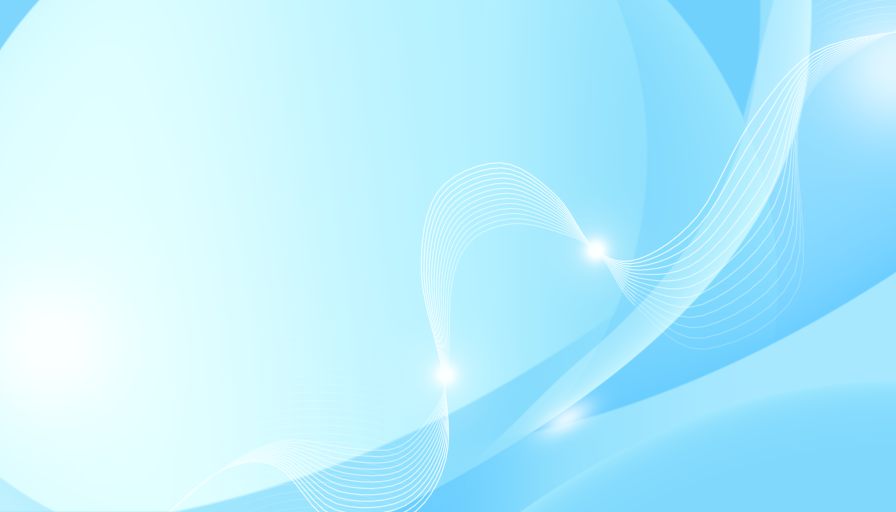
This background is drawn by a Shadertoy shader. Its source:

```glsl
const int KNOTS = 17;
const float STRANDS = 13.0;

// Outer and inner border of the woven strand bundle
const vec2 OUTER[KNOTS] = vec2[KNOTS](
    vec2(.32, -.01), vec2(.43, .08), vec2(.54, .09), vec2(.65, -.02), vec2(.795, -.01),
    vec2(.87, .10), vec2(.866, .262), vec2(.823, .466), vec2(.855, .625), vec2(.977, .682),
    vec2(1.086, .618), vec2(1.164, .511), vec2(1.25, .495), vec2(1.364, .58),
    vec2(1.466, .761), vec2(1.59, .898), vec2(1.77, .941));
const vec2 INNER[KNOTS] = vec2[KNOTS](
    vec2(.32, -.01), vec2(.443, .09), vec2(.557, .14), vec2(.68, .125), vec2(.773, .125),
    vec2(.836, .18), vec2(.873, .262), vec2(.882, .443), vec2(.92, .53), vec2(1.0, .563),
    vec2(1.09, .547), vec2(1.168, .507), vec2(1.239, .405), vec2(1.375, .318),
    vec2(1.56, .44), vec2(1.568, .795), vec2(1.77, .955));

vec2 knot(int i, float t) {
    i = clamp(i, 0, KNOTS - 1);
    return mix(OUTER[i], INNER[i], t);
}

vec2 spline(vec2 a, vec2 b, vec2 c, vec2 d, float s) {
    return b + .5 * s * (c - a + s * (2.0 * a - 5.0 * b + 4.0 * c - d
         + s * (3.0 * (b - c) + d - a)));
}

float segmentDistance(vec2 p, vec2 a, vec2 b) {
    vec2 ab = b - a;
    return length(p - a - ab * clamp(dot(p - a, ab) / max(dot(ab, ab), 1e-6), 0.0, 1.0));
}

float stroke(float d, float halfWidth, float pixel) {
    return clamp((halfWidth - d) / pixel + .5, 0.0, 1.0);
}

float side(float d, float softness) {
    return smoothstep(-softness, softness, d);
}

float glow(vec2 p, vec2 center, float radius) {
    vec2 q = (p - center) / radius;
    return exp(-dot(q, q));
}

float strands(vec2 p, float pixel) {
    float ink = 0.0;
    for (int k = 0; k < KNOTS - 1; k++) {
        // Skip spans far from this point
        vec2 low = min(min(OUTER[k], OUTER[k + 1]), min(INNER[k], INNER[k + 1])) - .06;
        vec2 high = max(max(OUTER[k], OUTER[k + 1]), max(INNER[k], INNER[k + 1])) + .06;
        if (any(lessThan(p, low)) || any(greaterThan(p, high))) continue;
        for (float i = 0.0; i < STRANDS; i++) {
            float t = i / (STRANDS - 1.0);
            vec2 a = knot(k - 1, t), b = knot(k, t), c = knot(k + 1, t), d = knot(k + 2, t);
            vec2 start = b;
            float nearest = 1.0;
            for (float s = 1.0; s <= 6.0; s++) {
                vec2 end = spline(a, b, c, d, s / 6.0);
                nearest = min(nearest, segmentDistance(p, start, end));
                start = end;
            }
            float fade = mix(.8, k > 11 ? .2 : .45, t);
            ink = max(ink, fade * stroke(nearest, .0012, pixel));
        }
    }
    return ink;
}

float rings(vec2 p, vec2 center, float spacing, float pixel) {
    float d = abs(fract(length(p - center) / spacing) - .5) * spacing;
    return stroke(d, .0008, pixel);
}

void mainImage(out vec4 fragColor, in vec2 fragCoord) {
    vec2 p = fragCoord / iResolution.xy * vec2(1.75, 1.0);
    float pixel = 1.0 / iResolution.y;
    float soft = max(pixel, .003);
    vec3 ice = vec3(.88, 1.0, 1.0), aqua = vec3(.71, .945, 1.0);
    vec3 sky = vec3(.56, .88, .99), azure = vec3(.42, .81, .99);

    // Horizontal wash
    vec3 col = mix(ice, aqua, smoothstep(.2, 1.0, p.x + .12 * (p.y - .5)));
    col = mix(col, sky, smoothstep(.85, 1.3, p.x));

    // Tall curved sheets
    float band = p.x - .925 - .08 * (p.y - .5) * (p.y - .5);
    col = mix(col, aqua, .35 * side(band, .008) * exp(-max(band, 0.0) * 14.0));
    float inner = length(p - vec2(.474, .70)) - .79;
    col = mix(col, azure, .4 * side(inner, soft) * exp(-max(inner, 0.0) * 5.0));
    float outer = length(p - vec2(.69, .44)) - .83;
    float outside = side(outer, soft);
    col = mix(col, azure, .85 * outside);
    col = mix(col, aqua, .4 * (1.0 - outside) * exp(min(outer, 0.0) * 12.0));

    // Right-hand sheet and ribbon
    float ribbonRight = p.x - 1.585 + .82 * pow(max(1.0 - p.y, 0.0), 2.4);
    float ribbonLeft = ribbonRight + .1 * smoothstep(0.0, .3, p.y);
    float ray = p.x - 1.511 + .26 * (1.0 - p.y);
    col = mix(col, vec3(.63, .89, 1.0), .75 * side(ray, soft) * outside);

    // Sweeping lower sheets
    float x0 = max(p.x - .34, 0.0);
    float shore = x0 * (.2 + .29 * x0) - p.y;
    vec3 shoreColor = mix(sky, azure, smoothstep(.6, 1.0, p.x) * .35 + .25);
    col = mix(col, shoreColor, .75 * side(shore, .004) * (1.0 - smoothstep(1.0, 1.35, p.x)));
    float dx = p.x - .864;
    float sweep = .125 + dx * (.122 + .3 * dx) - p.y;
    float shade = side(ribbonRight, soft) * exp(min(sweep, 0.0) * 6.0);
    col = mix(col, vec3(.38, .79, 1.0), .8 * shade);
    float ribbon = side(ribbonLeft, soft) * (1.0 - side(ribbonRight, soft));
    float sheen = exp(-abs(ribbonRight) * 18.0);
    col = mix(col, ice, ribbon * (.25 + .45 * sheen) * smoothstep(.06, .25, p.y));
    float lower = side(sweep, soft) * smoothstep(.8, 1.15, p.x);
    col = mix(col, mix(sky, vec3(.68, .92, 1.0), smoothstep(.9, 1.5, p.x)), .9 * lower);

    // Mound with a pale rim
    float mound = .255 - .48 * (1.745 - p.x) * (1.745 - p.x) - p.y;
    vec3 moundColor = mix(vec3(.50, .85, .99), aqua, .6 * exp(-max(mound, 0.0) * 28.0));
    col = mix(col, moundColor, side(mound, soft));

    // Faint outlying lines and the main bundle
    float fan = rings(p, vec2(.62, -.35), .016, pixel) * glow(p, vec2(.62, .12), .17);
    fan += rings(p, vec2(1.75, .70), .014, pixel) * side(p.y - .95, .03) * side(p.x - 1.6, .05);
    col = mix(col, vec3(1.0), .25 * min(fan, 1.0));
    col = mix(col, vec3(.97, 1.0, 1.0), strands(p, pixel));

    // Lights
    float light = .85 * glow(p, vec2(.10, .33), .14) + .25 * glow(p, vec2(.10, .33), .35);
    light += .75 * glow(p, vec2(1.75, .87), .13);
    light += .85 * glow(p, vec2(.87, .268), .025) + .3 * glow(p, vec2(.87, .268), .075);
    light += .9 * glow(p, vec2(1.164, .511), .025) + .3 * glow(p, vec2(1.164, .511), .07);
    vec2 tilted = mat2(.86, -.5, .5, .86) * (p - vec2(1.107, .182));
    light += .85 * glow(tilted * vec2(.45, 1.0), vec2(0.0), .025);
    col = mix(col, vec3(.98, 1.0, 1.0), clamp(light, 0.0, 1.0));
    fragColor = vec4(col, 1.0);
}
```
